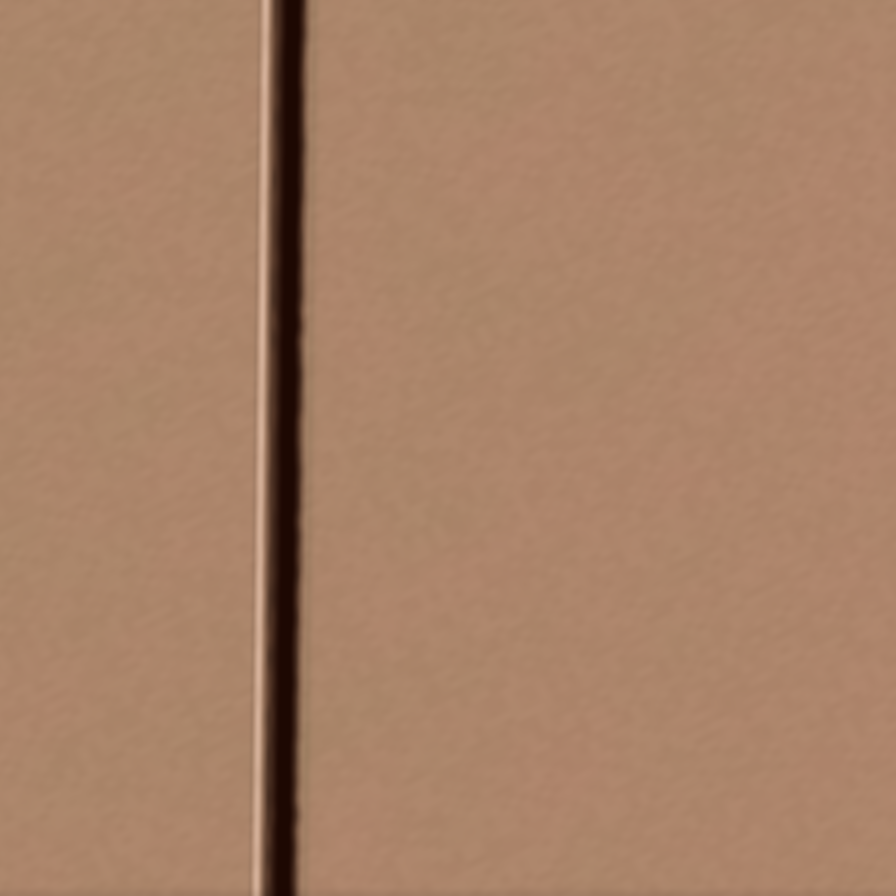
Give the GLSL for this texture, as a WebGL 1 fragment shader.

```glsl
precision highp float;
uniform vec2 u_resolution;

#define GROOVE_FOOT 0.3115
#define GROOVE_LEAN 0.0105
#define EDGE_WOBBLE 0.0018
#define GRAIN 0.022
#define MOTTLE_SCALE 9.0
#define OLIVE_TAN vec3(0.664, 0.524, 0.411)
#define ROSE_TAN vec3(0.688, 0.518, 0.423)
#define LIP_LIGHT vec3(0.84, 0.70, 0.61)
#define WALL_BROWN vec3(0.33, 0.22, 0.16)
#define GROOVE_DARK vec3(0.115, 0.03, 0.008)

float hash(vec2 p) {
  vec3 q = fract(vec3(p.xyx) * 0.1031);
  q += dot(q, q.yzx + 33.33);
  return fract((q.x + q.y) * q.z);
}

float noise(vec2 p) {
  vec2 cell = floor(p);
  vec2 f = fract(p);
  f = f * f * (3.0 - 2.0 * f);
  float low = mix(hash(cell), hash(cell + vec2(1.0, 0.0)), f.x);
  float high = mix(hash(cell + vec2(0.0, 1.0)), hash(cell + vec2(1.0)), f.x);
  return mix(low, high, f.y);
}

float fbm(vec2 p) {
  float sum = 0.0;
  float amplitude = 0.5;
  for (int i = 0; i < 4; i++) {
    sum += amplitude * noise(p);
    p = mat2(0.8, 0.6, -0.6, 0.8) * p * 2.03 + 17.0;
    amplitude *= 0.5;
  }
  return sum;
}

// Soft tan surface, rosier towards the lower right
vec3 surface(vec2 uv) {
  vec2 slanted = vec2(uv.x + 0.5 * uv.y, uv.y - 0.5 * uv.x);
  float mottle = fbm(slanted * vec2(0.8, 1.2) * MOTTLE_SCALE + 40.0) - 0.47;
  float rose = 0.42 + 0.45 * (uv.x - 0.45) - 0.2 * (uv.y - 0.5) * uv.x + 1.1 * mottle;
  vec3 color = mix(OLIVE_TAN, ROSE_TAN, clamp(rose, 0.0, 1.0));
  float grain = noise(slanted * vec2(75.0, 110.0) + 90.0) - 0.5;
  return color + grain * GRAIN;
}

// Bright left lip, brown wall, dark core and ragged right edge
vec3 groove(vec3 color, vec2 uv) {
  float d = uv.x - GROOVE_FOOT - GROOVE_LEAN * uv.y;
  float ragged = EDGE_WOBBLE * (noise(vec2(3.0, uv.y * 55.0)) - 0.5);
  float streak = noise(vec2(uv.x * 160.0, uv.y * 45.0));

  float rim = exp(-pow((d + 0.0325) / 0.0022, 2.0));
  float lip = exp(-pow((d + 0.0255) / 0.0042, 2.0));
  color *= 1.0 - 0.07 * rim;
  color = mix(color, LIP_LIGHT, lip * (0.8 + 0.2 * streak));

  float wall = smoothstep(-0.0235, -0.0125, d)
             * (1.0 - smoothstep(0.0145, 0.0275, d + ragged));
  float core = smoothstep(-0.0165, 0.0, d + 0.5 * ragged)
             * (1.0 - smoothstep(0.0095, 0.0205, d + ragged));
  color = mix(color, WALL_BROWN * (0.9 + 0.25 * streak), wall);
  color = mix(color, GROOVE_DARK, core);

  // Faint olive shade where the right edge meets the surface
  float fringe = exp(-pow((d - 0.029) / 0.005, 2.0));
  return color * (1.0 - vec3(0.07, 0.05, 0.07) * fringe);
}

void main() {
  vec2 uv = gl_FragCoord.xy / u_resolution;
  vec3 color = groove(surface(uv), uv);
  color *= 1.0 - 0.06 * (1.0 - smoothstep(0.0, 0.012, uv.y));
  gl_FragColor = vec4(color, 1.0);
}
```
